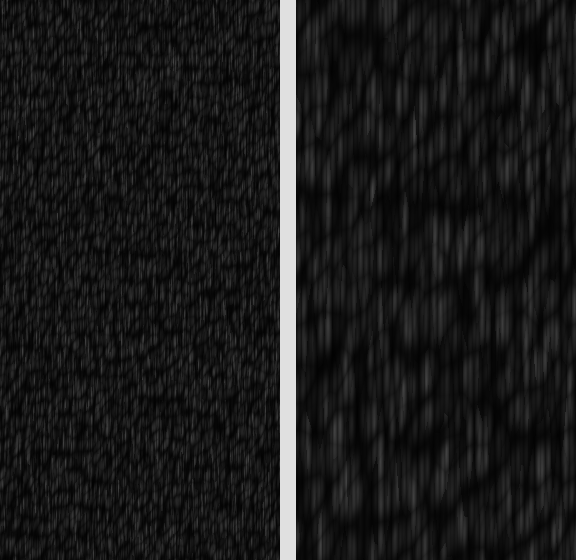
Left, the full canvas; right, a detail of the centre.
Reproduce this texture procedurally as a Shadertoy shader.

```glsl
// Dark brushed fur: slanted oval tufts crossed by fine vertical fibres.

vec2 hash2(vec2 p) {
    vec3 q = fract(p.xyx * vec3(0.1031, 0.1030, 0.0973));
    q += dot(q, q.yzx + 33.33);
    return fract((q.xx + q.yz) * q.zy);
}

// Cellular noise: x = distance to the nearest seed, y = random value of its cell
vec2 cellular(vec2 p, float jitter) {
    vec2 cell = floor(p);
    vec2 nearest = vec2(9.0, 0.0);
    for (int j = -1; j <= 1; j++) {
        for (int i = -1; i <= 1; i++) {
            vec2 id = cell + vec2(i, j);
            vec2 seed = 0.5 + jitter * (hash2(id + 57.0) - 0.5);
            float d = length(id + seed - p);
            if (d < nearest.x) nearest = vec2(d, hash2(id + 191.0).x);
        }
    }
    return nearest;
}

void mainImage(out vec4 fragColor, in vec2 fragCoord) {
    vec2 uv = fragCoord / iResolution.x;

    // Tufts: tall cells leaning right, with a slight wobble
    vec2 slanted = uv;
    slanted.x -= 0.25 * uv.y + 0.004 * sin(uv.y * 41.0 + 3.0 * sin(uv.x * 23.0));
    vec2 tuft = cellular(slanted * vec2(46.0, 21.0), 0.8);
    float body = 1.0 - smoothstep(0.15, 0.8, tuft.x);

    // Fibres: very narrow, long upright cells
    vec2 fibre = cellular(uv * vec2(165.0, 11.0) + 20.0, 1.0);
    float strand = clamp(1.0 - fibre.x, 0.0, 1.0) * (0.5 + fibre.y);

    float shade = 0.005 + mix(0.22, 1.0, body) * (0.01 + 0.175 * strand);
    fragColor = vec4(vec3(shade), 1.0);
}
```
